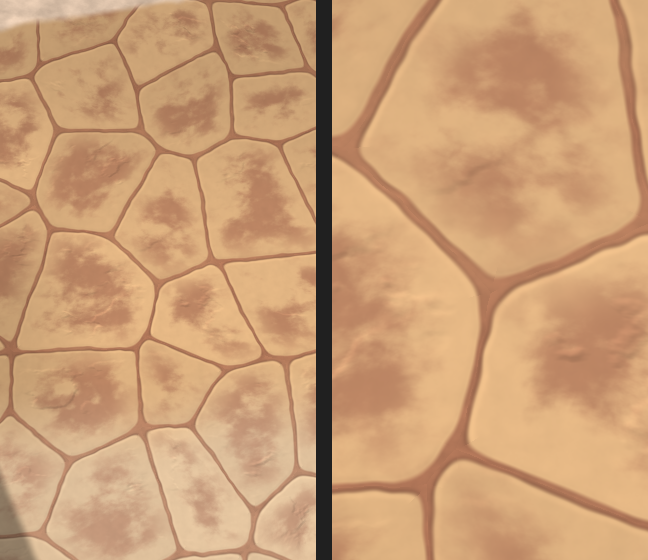
Left: the whole. Right: its middle third, enlarged.
Give the GLSL for this texture, as a WebGL 1 fragment shader.

```glsl
precision highp float;
// Stamped ochre paving: rounded irregular stones from a weighted Voronoi
// diagram with thin sunken joints, mottled rusty stains in each stone,
// small chipped ledges, and soft uneven daylight over the whole.
uniform vec2 u_resolution;

const vec3 STONE = vec3(0.880, 0.705, 0.510);
const vec3 STONE_PALE = vec3(0.875, 0.765, 0.630);
const vec3 STAIN = vec3(0.715, 0.500, 0.375);
const vec3 STAIN_PALE = vec3(0.750, 0.575, 0.465);
const vec3 JOINT = vec3(0.670, 0.440, 0.330);
const vec3 SAND = vec3(0.870, 0.765, 0.670);
const float STONES_ACROSS = 2.8;   // at the lower edge
const float RECESSION = 0.36;      // growth of the stone count upward
const float JITTER = 0.74;
const float SIZE_SPREAD = 0.30;
const float JOINT_HALF = 0.018;
const float CORNER_SHARPNESS = 34.0;
const vec2 LIGHT = vec2(-0.55, 0.83);

vec2 hash2(vec2 p) {
  vec2 k = vec2(dot(p, vec2(127.1, 311.7)), dot(p, vec2(269.5, 183.3)));
  return fract(sin(k) * 43758.545);
}

float noise(vec2 p) {
  vec2 i = floor(p), f = fract(p);
  f = f * f * (3.0 - 2.0 * f);
  float low = mix(hash2(i).x, hash2(i + vec2(1.0, 0.0)).x, f.x);
  float high = mix(hash2(i + vec2(0.0, 1.0)).x, hash2(i + 1.0).x, f.x);
  return mix(low, high, f.y);
}

float fbm(vec2 p) {
  float sum = 0.0, amp = 0.5;
  for (int i = 0; i < 5; i++) {
    sum += amp * noise(p);
    p = mat2(1.6, 1.2, -1.2, 1.6) * p + 7.3;
    amp *= 0.5;
  }
  return sum / 0.97;
}

// Stone centre in a staggered grid (xy) and its weight (z)
vec3 stoneSeed(vec2 cell) {
  vec2 h = hash2(cell + 3.0);
  vec2 centre = cell + 0.5 + JITTER * (h - 0.5);
  centre.x += 0.5 * mod(cell.y, 2.0);
  return vec3(centre, SIZE_SPREAD * hash2(cell + 41.0).x);
}

// Rounded distance to the stone's edge (x), direction to that edge (yz)
vec3 stoneEdge(vec2 p, out vec2 centre) {
  vec2 base = floor(p);
  vec3 own = vec3(0.0);
  float best = 1e3;
  for (int j = -2; j <= 2; j++) for (int i = -2; i <= 2; i++) {
    vec3 s = stoneSeed(base + vec2(float(i), float(j)));
    float power = dot(s.xy - p, s.xy - p) - s.z;
    if (power < best) { best = power; own = s; }
  }
  float sum = 0.0, nearest = 1e3;
  vec2 normal = vec2(0.0);
  for (int j = -3; j <= 3; j++) for (int i = -3; i <= 3; i++) {
    vec3 s = stoneSeed(base + vec2(float(i), float(j)));
    vec2 gap = s.xy - own.xy;
    if (dot(gap, gap) > 1e-4) {
      float power = dot(s.xy - p, s.xy - p) - s.z;
      float d = 0.5 * (power - best) / length(gap);
      sum += exp(-CORNER_SHARPNESS * d);
      if (d < nearest) { nearest = d; normal = normalize(gap); }
    }
  }
  centre = own.xy;
  return vec3(-log(sum + 1e-9) / CORNER_SHARPNESS, normal);
}

float ledgeHeight(vec2 p) {
  return smoothstep(0.48, 0.56, fbm(p * vec2(2.6, 5.6)));
}

void main() {
  vec2 uv = gl_FragCoord.xy / u_resolution.x;
  float top = u_resolution.y / u_resolution.x;
  vec2 p = vec2(uv.x - 0.5, uv.y) * STONES_ACROSS;
  p *= vec2(1.0 + RECESSION * uv.y / top, 1.0 + 0.5 * RECESSION * uv.y / top);
  p += 0.06 * (vec2(noise(p * 2.5), noise(p * 2.5 + 19.0)) - 0.5);
  p += 0.014 * (vec2(noise(p * 13.0), noise(p * 13.0 + 31.0)) - 0.5);

  vec2 centre;
  vec3 edge = stoneEdge(p, centre);
  vec2 tone = hash2(centre);
  float inner = smoothstep(0.02, 0.30, edge.x);

  // Mottled rusty stains, each stone with its own pattern and slant
  float slant = (tone.x - 0.65) * 1.1;
  vec2 q = mat2(cos(slant), sin(slant), -sin(slant), cos(slant)) * (p - centre) + tone * 37.0;
  float cloud = fbm(q * vec2(2.8, 4.2));
  float fine = fbm(q * vec2(11.0, 16.0));
  float stain = smoothstep(0.36, 0.74, cloud + 0.36 * (fine - 0.5) + 0.16 * (inner - 0.5));
  stain *= 0.25 + 0.75 * inner;

  // Sunlit lower part is paler
  float pale = 1.0 - smoothstep(0.22, 0.55, uv.y - 0.14 * uv.x + 0.1 * (noise(uv * 4.0) - 0.5));
  vec3 color = mix(STONE, STONE_PALE, 0.85 * pale) * (0.965 + 0.06 * tone.y);
  color = mix(color, mix(STAIN, STAIN_PALE, pale), 0.92 * stain);

  // Chipped ledges lit from above
  float ledge = ledgeHeight(q) - ledgeHeight(q + LIGHT * 0.022);
  color *= 1.0 + 0.11 * ledge * inner * smoothstep(0.35, 0.6, noise(q * 2.3 + 5.0));

  // Sunken joints of varying depth with a worn rim
  float facing = dot(edge.yz, LIGHT);
  float wear = noise(p * 4.0 + 11.0);
  float halfWidth = JOINT_HALF * (0.75 + 0.5 * wear);
  float rim = exp(-pow((edge.x - halfWidth - 0.014) / 0.012, 2.0));
  float groove = exp(-pow((edge.x - halfWidth + 0.004) / 0.009, 2.0));
  color *= 1.0 + rim * (0.015 + 0.04 * facing);
  float joint = 1.0 - smoothstep(halfWidth - 0.010, halfWidth + 0.010, edge.x);
  vec3 mortar = mix(JOINT, STAIN_PALE, 0.5 * pale) * (0.90 + 0.20 * fine);
  color = mix(color, mortar, (0.98 - 0.22 * wear) * joint);
  color *= 1.0 - groove * (0.06 + 0.07 * facing);

  // Daylight: dim upper band, dim left side, dark lower left corner
  float dim = 0.12 * smoothstep(1.0, 1.65, uv.y);
  dim += 0.12 * (1.0 - smoothstep(0.0, 0.38, uv.x)) * smoothstep(0.3, 0.55, uv.y) * (1.0 - smoothstep(0.8, 1.3, uv.y));
  float corner = 1.0 - smoothstep(-0.015, 0.025, uv.x + 0.42 * uv.y - 0.11);
  color *= (1.0 - dim) * (1.0 - 0.36 * corner);
  color *= 0.985 + 0.05 * fbm(uv * 55.0);

  // Loose pale sand along the upper left
  float sandLine = top - 0.095 + 0.16 * uv.x + 0.035 * (fbm(uv * 9.0) - 0.5);
  vec3 sand = SAND * (0.84 + 0.3 * fbm(uv * vec2(22.0, 34.0)));
  color = mix(color, sand, smoothstep(-0.012, 0.018, uv.y - sandLine));
  gl_FragColor = vec4(color, 1.0);
}
```
